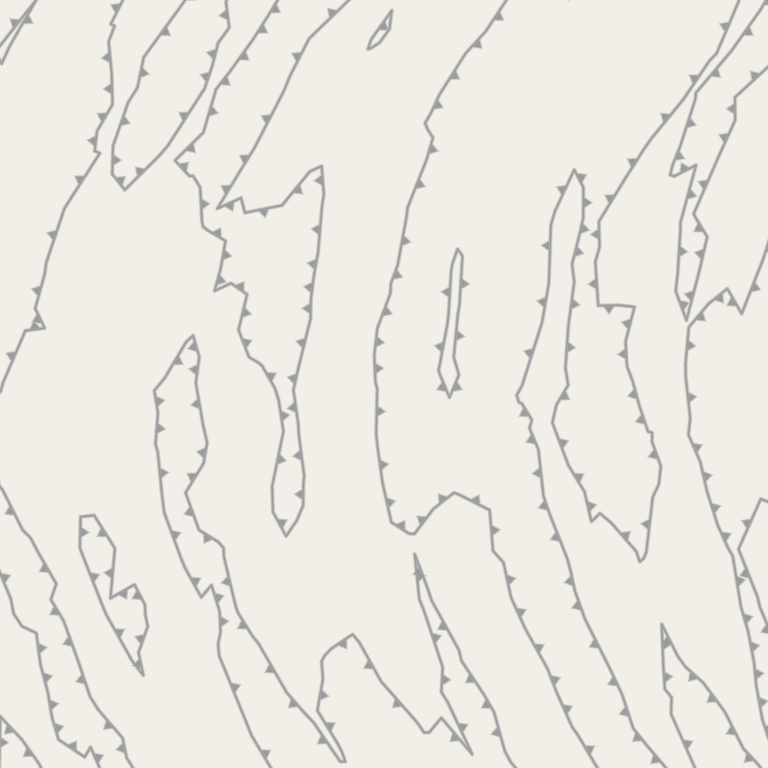
Give the GLSL for this pattern, as a three.js fragment shader.

```glsl
varying vec2 vUv;

const vec3 PAPER = vec3(0.946, 0.938, 0.910);
const vec3 INK = vec3(0.605, 0.607, 0.610);
const vec2 CELL = vec2(0.042, 0.072);      // lattice that sets the segment lengths
const float JITTER = 0.60;                 // lattice irregularity, in cells
const float BEND = 0.58;                   // sideways bow of the strands
const float BEND_CENTER = 0.53;
const float STRANDS = 7.6;                 // bands across the canvas
const float WANDER = 3.6;                  // phase drift of the bands
const float BREAKUP = 1.8;                 // closes bands into fingers
const float ROUGHNESS = 0.95;
const float LINE_HALF_WIDTH = 0.0019;
const float TOOTH_HALF_BASE = 0.0078;
const float TOOTH_HEIGHT = 0.0115;
const float MIN_TOOTH_SEGMENT = 0.025;
const float SOFTNESS = 0.0020;

float hash(vec2 p) {
  return fract(sin(dot(p, vec2(127.1, 311.7))) * 43758.5453);
}

float noise(vec2 p) {
  vec2 i = floor(p);
  vec2 f = fract(p);
  f = f * f * (3.0 - 2.0 * f);
  return mix(mix(hash(i), hash(i + vec2(1.0, 0.0)), f.x),
             mix(hash(i + vec2(0.0, 1.0)), hash(i + 1.0), f.x), f.y);
}

float bend(float y) {
  float t = y - BEND_CENTER;
  return BEND * t * t;
}

// Elongated bands; positive values are the inside of a band
float field(vec2 p) {
  float drift = WANDER * noise(p * vec2(3.5, 2.8) + 17.0);
  float gaps = 2.0 * noise(p * vec2(9.0, 4.6) + 41.0) - 1.0;
  return sin(6.2832 * STRANDS * p.x + drift) + BREAKUP * gaps;
}

// Jittered lattice corner: canvas position in xy, field value in z
vec3 corner(vec2 id) {
  vec2 offset = vec2(hash(id + 5.3), hash(id + 9.7)) - 0.5;
  vec2 p = (id + JITTER * offset) * CELL;
  float value = field(p) + ROUGHNESS * (hash(id + 2.1) - 0.5);
  return vec3(p.x + bend(p.y), p.y, value);
}

vec2 crossing(vec3 a, vec3 b) {
  return mix(a.xy, b.xy, clamp(a.z / (a.z - b.z), 0.15, 0.85));
}

// Distance to the contour segment and its tooth in a counterclockwise triangle
float contour(vec2 p, vec3 a, vec3 b, vec3 c) {
  bool inA = a.z > 0.0;
  bool inB = b.z > 0.0;
  bool inC = c.z > 0.0;
  if (inA == inB && inB == inC) return 1.0;

  // Rotate the corners so that a is the one on its own side
  vec3 first = a;
  if (inA == inC) { a = b; b = c; c = first; }
  else if (inA == inB) { a = c; c = b; b = first; }

  vec2 start = crossing(a, b);
  vec2 along = crossing(a, c) - start;
  float len = max(length(along), 0.0001);
  vec2 dir = along / len;
  vec2 inward = vec2(-dir.y, dir.x) * (a.z > 0.0 ? 1.0 : -1.0);
  vec2 q = vec2(dot(p - start, dir), dot(p - start, inward));
  float d = length(vec2(q.x - clamp(q.x, 0.0, len), q.y)) - LINE_HALF_WIDTH;

  if (len > MIN_TOOTH_SEGMENT) {
    vec2 slope = normalize(vec2(TOOTH_HEIGHT, TOOTH_HALF_BASE));
    vec2 t = vec2(abs(q.x - 0.5 * len), q.y);
    float tooth = max(dot(t, slope) - TOOTH_HALF_BASE * slope.x, -t.y);
    d = min(d, tooth);
  }
  return d;
}

void main() {
  vec2 p = vUv;
  vec2 base = floor(vec2(p.x - bend(p.y), p.y) / CELL) - 1.0;

  // Corners of the 3 by 3 neighbouring cells
  vec3 grid[16];
  for (int j = 0; j < 4; j++) {
    for (int i = 0; i < 4; i++) {
      grid[j * 4 + i] = corner(base + vec2(float(i), float(j)));
    }
  }

  // Two triangles per cell
  float d = 1.0;
  for (int j = 0; j < 3; j++) {
    for (int i = 0; i < 3; i++) {
      vec3 a = grid[j * 4 + i];
      vec3 c = grid[j * 4 + i + 5];
      d = min(d, contour(p, a, grid[j * 4 + i + 1], c));
      d = min(d, contour(p, a, c, grid[j * 4 + i + 4]));
    }
  }

  float ink = 1.0 - smoothstep(-SOFTNESS, SOFTNESS, d);
  gl_FragColor = vec4(mix(PAPER, INK, ink), 1.0);
}
```
